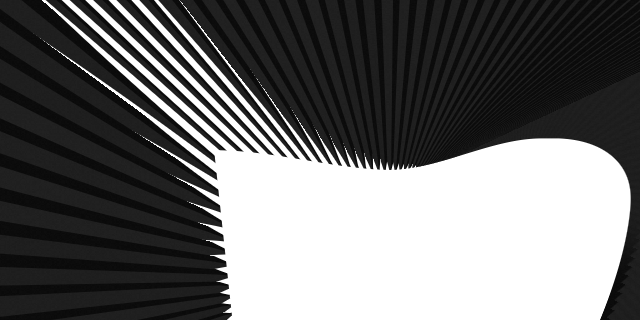
Write a WebGL 1 fragment shader that draws this background.

```glsl
precision highp float;
// A fan of dark slats sweeping around a white, softly curved opening.

uniform vec2 u_resolution;

const vec3 WHITE = vec3(1.0);
const vec3 FACE = vec3(0.122);
const vec3 SIDE = vec3(0.045);
const float FIRST_SLAT = -14.0;
const int SLAT_COUNT = 64;

float hash(vec2 p) {
  return fract(sin(dot(p, vec2(127.1, 311.7))) * 43758.5453);
}

// Coverage of a signed distance, positive inside
float cover(float dist, float pixel) {
  return clamp(dist / pixel + 0.5, 0.0, 1.0);
}

// Upper rim of the opening
float rimHeight(float x) {
  return 0.531 - 0.0625 * smoothstep(0.669, 1.237, x)
       + 0.099 * smoothstep(1.211, 1.693, x);
}

// Right rim of the opening, drawing in towards the bottom
float rimRight(float y) {
  return 1.971 - 0.096 * pow(max(0.375 - y, 0.0) / 0.375, 1.6);
}

// Signed distance to the rim, with a rounded upper right corner
float openingDistance(vec2 p) {
  vec2 radii = vec2(rimRight(p.y) - 1.719, 0.193);
  vec2 q = max(p - vec2(1.719, 0.375), 0.0) / radii;
  float corner = pow(pow(q.x, 2.3) + pow(q.y, 2.3) + 1e-6, 1.0 / 2.3);
  return min(rimHeight(p.x) - p.y, (1.0 - corner) * 0.2);
}

// Inner end of a slat: negative indices run down the left rim
vec2 slatTip(float i) {
  if (i < 0.0) {
    float drop = -0.0573 * i - 0.0013 * i * i;
    return vec2(0.669 + 0.108 * drop, 0.531 - drop);
  }
  float x = 0.669 + 0.781 * (1.0 - exp(-i / 13.5));
  return vec2(x, rimHeight(x));
}

// Point on the frame that a slat aims at
vec2 slatEnd(float i) {
  if (i < 0.0) return vec2(0.0, 1.091 + 0.1198 * i + 0.00117 * i * i);
  return vec2(0.13 + 0.0755 * i - 0.00057 * i * i, 1.0);
}

// Distance to the right of a ray
float sideOf(vec2 v, vec2 dir) {
  return v.x * dir.y - v.y * dir.x;
}

// Slat between rays i and i + 1: colour and coverage
vec4 slat(vec2 p, float i, float pixel) {
  vec2 a = slatTip(i);
  vec2 b = slatTip(i + 1.0);
  vec2 dirA = normalize(slatEnd(i) - a);
  vec2 dirB = normalize(slatEnd(i + 1.0) - b);
  float fromA = sideOf(p - a, dirA);
  float fromB = -sideOf(p - b, dirB);
  vec2 chord = normalize(b - a);
  float beyond = dot(p - a, vec2(-chord.y, chord.x));
  if (fromA < 0.0 || fromB <= 0.0 || beyond < -pixel) return vec4(0.0);

  // Slats widen outwards, until the gaps close away from the open corner
  float width = fromA + fromB;
  float across = fromA / width;
  float along = max(dot(p - a, dirA), 0.0);
  float spread = max(abs(i - 2.0) - 1.5, 0.9);
  float fill = 0.4 + 0.46 * along * pow(spread, 1.6);
  float alpha = cover((0.5 * fill - abs(across - 0.5)) * width, pixel);
  alpha *= cover(beyond, pixel);

  // Shaded side next to the lit face
  float shown = min(fill, 1.0);
  float g = (across - 0.5) / shown + 0.5;
  float share = mix(0.38, 0.78, smoothstep(18.0, 34.0, i));
  share += 0.1 * (hash(vec2(i, 3.0)) - 0.5);
  float band = 0.5 * share - abs(fract(g + 0.5 * share + 0.5) - 0.5);
  float shade = cover(band * width * shown, pixel);
  vec3 face = FACE * (0.95 + 0.1 * hash(vec2(i, 7.0)));
  return vec4(mix(face, SIDE, shade), alpha);
}

// Smooth wall on the right with faint rays and a dark lower rim
vec3 wall(vec2 p, float dist) {
  vec2 v = p - vec2(1.62, 0.42);
  float rays = 0.5 + 0.5 * sin(atan(v.y, v.x) * 110.0);
  vec3 color = FACE * (0.92 + 0.08 * rays);
  float teeth = 0.018 + 0.018 * fract(p.y * 32.0 + p.x * 12.0);
  float rim = 1.0 - smoothstep(teeth, teeth + 0.008, -dist);
  return mix(color, SIDE, rim * (1.0 - smoothstep(0.1, 0.36, p.y)));
}

void main() {
  vec2 p = gl_FragCoord.xy / u_resolution.y;
  p.x *= 2.0 * u_resolution.y / u_resolution.x;
  float pixel = 1.0 / u_resolution.y;

  float dist = openingDistance(p);
  float wallMask = (1.0 - cover(dist, pixel)) * step(1.3, p.x);
  vec3 color = mix(WHITE, wall(p, dist), wallMask);

  for (int k = 0; k < SLAT_COUNT; k++) {
    vec4 layer = slat(p, FIRST_SLAT + float(k), pixel);
    color = mix(color, layer.rgb, layer.a);
  }

  // Fine grain on the dark material
  float grain = hash(floor(p * 256.0)) - 0.5;
  color += 0.012 * grain * (1.0 - step(0.3, color.r));
  gl_FragColor = vec4(color, 1.0);
}
```
